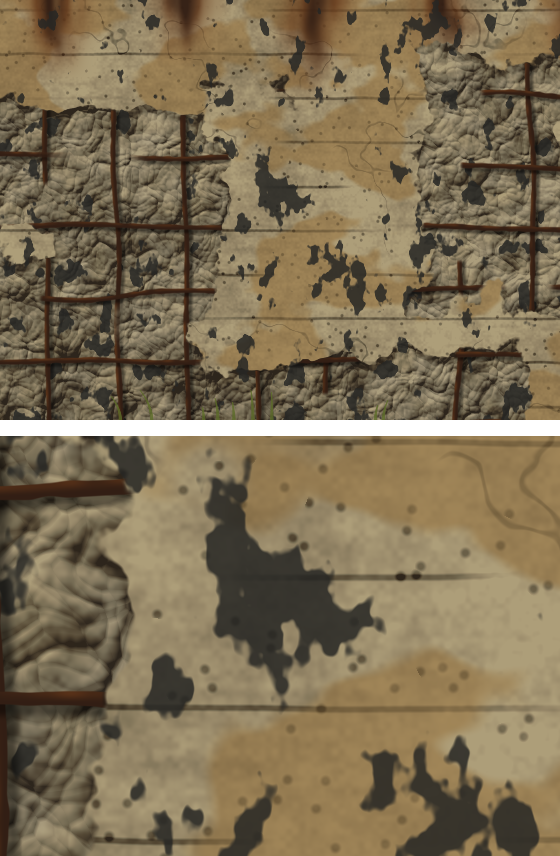
Top, the full canvas; bottom, a detail of the centre.
Give the GLSL for this texture, as a WebGL 1 fragment shader.

```glsl
precision highp float;
// Weathered board-marked concrete whose face has broken away, baring rubble and rusty bars.
// A noisy distance field separates smooth face from rubble; the rubble is lit domes and fbm,
// the bars follow a wavering grid, and rust, tar, cracks and pits are layered as masks.
uniform vec2 u_resolution;

const vec3 PALE = vec3(0.68, 0.62, 0.475);
const vec3 MID = vec3(0.58, 0.52, 0.40);
const vec3 GREY = vec3(0.46, 0.42, 0.32);
const vec3 DARK = vec3(0.33, 0.28, 0.20);
const vec3 DEEP = vec3(0.18, 0.145, 0.105);
const vec3 OCHRE = vec3(0.54, 0.43, 0.26);
const vec3 RUST = vec3(0.40, 0.22, 0.10);
const vec3 BAR_DARK = vec3(0.17, 0.105, 0.075);
const vec3 TAR = vec3(0.15, 0.15, 0.14);
const vec3 GRASS = vec3(0.36, 0.42, 0.16);
const vec2 BAR_SPACING = vec2(0.165, 0.16);
const vec2 BAR_OFFSET = vec2(0.113, 0.141);
const float BAR_RADIUS = 0.0058;
const float BOARD_HEIGHT = 0.105;
const float STAIN_SPACING = 0.31;

float hash(vec2 p) {
  p = fract(p * vec2(0.1031, 0.1137));
  p += dot(p, p.yx + 33.33);
  return fract((p.x + p.y) * p.x * 17.0 + p.y * 91.7);
}
float noise(vec2 p) {
  vec2 i = floor(p), f = fract(p);
  f = f * f * (3.0 - 2.0 * f);
  return mix(mix(hash(i), hash(i + vec2(1, 0)), f.x),
             mix(hash(i + vec2(0, 1)), hash(i + vec2(1, 1)), f.x), f.y);
}
float fbm(vec2 p) {
  float sum = 0.0, amp = 0.533;
  for (int k = 0; k < 4; k++) {
    sum += amp * noise(p);
    p = mat2(1.6, 1.2, -1.2, 1.6) * p + 7.3;
    amp *= 0.5;
  }
  return sum;
}
// Distance to the nearest scattered point, and that point's random value
vec2 cells(vec2 p) {
  vec2 i = floor(p), best = vec2(9.0, 0.0);
  for (int y = -1; y <= 1; y++) for (int x = -1; x <= 1; x++) {
    vec2 c = i + vec2(x, y);
    float d = length(c + vec2(hash(c), hash(c + 57.0)) - p);
    if (d < best.x) best = vec2(d, hash(c + 113.0));
  }
  return best;
}
float box(vec2 p, vec2 size) {
  vec2 q = abs(p) - size;
  return length(max(q, 0.0)) + min(max(q.x, q.y), 0.0);
}
// Negative where the face has broken away
float spallDistance(vec2 p) {
  float d = box(p - vec2(0.20, 0.36), vec2(0.30, 0.39));
  d = min(d, box(p - vec2(1.18, 0.58), vec2(0.20, 0.31)));
  d = min(d, box(p - vec2(0.57, 0.80), vec2(0.13, 0.04)));
  d = min(d, p.y - 0.15);
  d = max(d, -box(p - vec2(0.07, 0.42), vec2(0.11, 0.08)));
  d = max(d, -box(p - vec2(1.30, 0.10), vec2(0.07, 0.15)));
  return d + (fbm(p * 5.0 + 3.0) - 0.5) * 0.20 + (fbm(p * 24.0) - 0.5) * 0.06;
}
float rubbleHeight(vec2 p) {
  vec2 q = p + 0.03 * vec2(noise(p * 25.0), noise(p * 25.0 + 40.0));
  float large = cells(q * 24.0).x, small = cells(q * 58.0 + 9.0).x;
  return 0.7 * fbm(p * 13.0) + 0.34 * (1.0 - large * large) + 0.16 * (1.0 - small * small);
}
vec3 concrete(float tone) {
  float t = clamp(tone, 0.0, 1.0) * 4.0;
  vec3 c = mix(DEEP, DARK, clamp(t, 0.0, 1.0));
  c = mix(c, GREY, clamp(t - 1.0, 0.0, 1.0));
  c = mix(c, MID, clamp(t - 2.0, 0.0, 1.0));
  return mix(c, PALE, clamp(t - 3.0, 0.0, 1.0));
}
// Signed offset from the nearest bar, and whether the bar is present here
vec2 bar(float across, float along, float spacing, float offset, float seed) {
  float id = floor((across - offset) / spacing + 0.5);
  float lean = (hash(vec2(id, seed)) - 0.5) * 0.07 * (along - 0.5);
  float wave = (noise(vec2(along * 5.0, id + seed)) - 0.5) * 0.018;
  float shown = smoothstep(0.27, 0.31, noise(vec2(along * 4.0 + seed, id * 7.0 + 2.0)));
  return vec2(across - offset - id * spacing - lean - wave, shown);
}
void main() {
  vec2 p = gl_FragCoord.xy / u_resolution.y;
  float px = 1.0 / u_resolution.y;
  float grain = noise(p * 190.0) - 0.5, patches = fbm(p * 6.0 + 20.0);

  // Smooth face: tone, board grain, joints, pits and cracks
  float tone = 0.87 + (patches - 0.5) * 0.6 + grain * 0.16 + (fbm(p * 45.0) - 0.5) * 0.35;
  tone += (noise(p * vec2(10.0, 130.0)) - 0.5) * 0.12;
  float joint = (fract((p.y - 0.033 + 0.004 * noise(p * 14.0)) / BOARD_HEIGHT + 0.5) - 0.5) * BOARD_HEIGHT;
  float jointShown = smoothstep(0.35, 0.6, noise(p * vec2(4.0, 9.0) + 5.0));
  tone -= 0.5 * jointShown * (1.0 - smoothstep(0.001, 0.003 + px, abs(joint)));
  vec2 pit = cells(p * 48.0);
  tone -= 0.5 * step(0.78, pit.y) * (1.0 - smoothstep(0.08, 0.27, pit.x));
  float crack = 1.0 - smoothstep(0.002, 0.011, abs(fbm(p * 6.0 + 61.0) - 0.5));
  tone -= 0.35 * crack * smoothstep(0.45, 0.6, noise(p * 7.0 + 30.0));
  float ochre = smoothstep(0.54, 0.60, fbm(p * vec2(4.5, 6.0) + 44.0));
  vec3 face = mix(concrete(tone), OCHRE * (0.75 + 0.35 * tone), 0.72 * ochre);

  // Rust running down from the top
  float run = floor((p.x - 0.13) / STAIN_SPACING + 0.5);
  float side = p.x - 0.13 - run * STAIN_SPACING + (noise(p * vec2(8.0, 14.0)) - 0.5) * 0.05;
  float fade = 1.0 - smoothstep(0.0, 0.16 + 0.16 * hash(vec2(run, 4.0)), 1.0 - p.y);
  float streak = 0.4 + 0.9 * noise(p * vec2(45.0, 8.0));
  face = mix(face, RUST, clamp(exp(-side * side / 0.0035) * fade * streak, 0.0, 0.8));
  face = mix(face, BAR_DARK, clamp(exp(-side * side / 0.0005) * fade * fade * streak, 0.0, 0.85));

  // Broken rubble lit from above
  float h = rubbleHeight(p);
  float slope = h - rubbleHeight(p + vec2(-0.002, 0.004));
  float rough = 0.56 + slope * 4.5 + (h - 0.77) * 1.1 + grain * 0.2 - 0.12 * (1.0 - smoothstep(0.0, 0.3, p.y));
  float d = spallDistance(p);
  float overhang = smoothstep(-0.012, 0.012, spallDistance(p + vec2(-0.004, 0.018)));
  vec3 rubble = concrete(rough - 0.38 * overhang);
  rubble = mix(rubble, vec3(dot(rubble, vec3(0.33))), 0.22 * noise(p * 30.0));
  float broken = 1.0 - smoothstep(-0.004, 0.004, d);
  vec3 color = mix(face, rubble, broken);

  // Tar flecks
  float tarZone = exp(-dot((p - vec2(1.07, 0.47)) * vec2(1.0, 0.6), (p - vec2(1.07, 0.47)) * vec2(1.0, 0.6)) / 0.008);
  color = mix(color, TAR, 0.85 * smoothstep(0.60, 0.65, fbm(p * vec2(24.0, 17.0) + 8.0) + 0.13 * tarZone - 0.05));

  // Reinforcing bars with cast shadow and rusty highlight
  for (int k = 0; k < 2; k++) {
    vec2 b = k == 0 ? bar(p.x, p.y, BAR_SPACING.x, BAR_OFFSET.x, 3.0) : bar(p.y, p.x, BAR_SPACING.y, BAR_OFFSET.y, 11.0);
    float lit = k == 0 ? -b.x : b.x;
    float visible = b.y * (1.0 - smoothstep(-0.008, 0.004, d));
    float radius = BAR_RADIUS * (0.75 + 0.5 * noise(p * 60.0));
    color *= 1.0 - 0.45 * visible * (1.0 - smoothstep(0.003, 0.013, abs(lit + 0.006)));
    vec3 metal = mix(BAR_DARK, RUST, 0.75 * smoothstep(-0.003, 0.005, lit) * noise(p * 50.0) + 0.12);
    color = mix(color, metal, visible * (1.0 - smoothstep(radius - px, radius + px, abs(b.x))));
  }

  // Grass blades along the foot
  for (int k = 0; k < 9; k++) {
    float r = hash(vec2(float(k), 71.0)), tall = 0.03 + 0.05 * hash(vec2(float(k), 19.0));
    float bend = 0.28 + 0.75 * r + (r - 0.5) * p.y * p.y * 14.0;
    float width = 0.003 * (1.0 - p.y / tall);
    color = mix(color, GRASS, 0.8 * step(p.y, tall) * (1.0 - smoothstep(width, width + px, abs(p.x - bend))));
  }
  gl_FragColor = vec4(color, 1.0);
}
```
